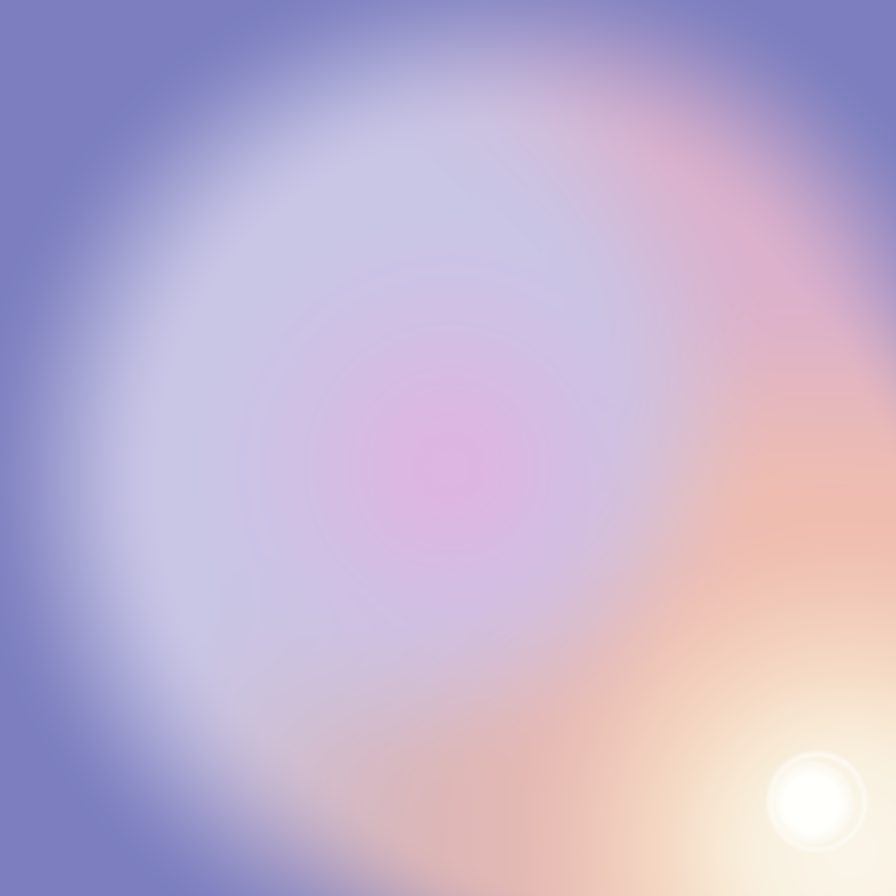
Reproduce this background procedurally as a WebGL 1 fragment shader.

```glsl
precision highp float;
// Soft lilac disc on indigo, with a peach rim and a small white sun in a cream glow.

#define DISC_CENTER vec2(0.562, 0.466)
#define DISC_RADIUS 0.49
#define DISC_BLUR 0.112
#define HAZE_CENTER vec2(0.44, 0.56)
#define WARM_DIRECTION vec2(0.95, -0.31)
#define BLUSH_CENTER vec2(0.502, 0.478)
#define BLUSH_SPREAD 0.028
#define GLOW_CENTER vec2(0.95, 0.05)
#define SUN_CENTER vec2(0.906, 0.104)
#define SUN_RADIUS 0.036
#define HALO_RADIUS 0.057

uniform vec2 u_resolution;

const vec3 INDIGO = vec3(0.485, 0.495, 0.75);
const vec3 LILAC = vec3(0.785, 0.775, 0.90);
const vec3 BLUSH = vec3(0.875, 0.705, 0.88);
const vec3 PINK = vec3(0.86, 0.695, 0.80);
const vec3 DUSK = vec3(0.85, 0.71, 0.72);
const vec3 PEACH = vec3(0.935, 0.74, 0.69);
const vec3 CREAM = vec3(0.97, 0.90, 0.80);
const vec3 IVORY = vec3(0.98, 0.96, 0.91);
const vec3 SUN_WHITE = vec3(1.0, 1.0, 0.99);

// One inside the radius, zero outside, with a soft edge.
float softDisc(float dist, float radius, float blur) {
  return 1.0 - smoothstep(radius - blur, radius + blur, dist);
}

// Peach rim colour: pink towards the top, dusky towards the left.
vec3 rimColor(vec2 p) {
  vec3 low = mix(DUSK, PEACH, smoothstep(0.35, 0.82, p.x));
  return mix(low, PINK, smoothstep(0.42, 0.70, p.y));
}

// Lilac haze with a warm rim on one side and a blush in the middle.
vec3 discColor(vec2 p) {
  vec2 offset = p - HAZE_CENTER;
  float rim = smoothstep(0.20, 0.44, length(offset));
  float side = smoothstep(-0.18, 0.24, dot(offset, WARM_DIRECTION));
  vec3 color = mix(LILAC, rimColor(p), rim * side);
  vec2 fromBlush = p - BLUSH_CENTER;
  return mix(color, BLUSH, 0.9 * exp(-dot(fromBlush, fromBlush) / BLUSH_SPREAD));
}

// White core in a pale halo, whose bright rim opens towards one side.
vec3 addSun(vec3 color, vec2 p) {
  float dist = distance(p, SUN_CENTER);
  float haloDist = distance(p, SUN_CENTER + vec2(0.006, 0.001));
  color = mix(color, IVORY, 0.7 * softDisc(haloDist, HALO_RADIUS, 0.003));
  float ring = softDisc(abs(haloDist - HALO_RADIUS + 0.004), 0.003, 0.002);
  color = mix(color, SUN_WHITE, 0.4 * ring);
  color = mix(color, SUN_WHITE, 0.45 * softDisc(dist, SUN_RADIUS + 0.010, 0.004));
  return mix(color, SUN_WHITE, softDisc(dist, SUN_RADIUS, 0.007));
}

void main() {
  vec2 p = gl_FragCoord.xy / u_resolution;

  // The disc swells towards the sun, hiding the indigo corner.
  float swell = 0.13 * softDisc(distance(p, SUN_CENTER), 0.35, 0.25);
  float disc = softDisc(distance(p, DISC_CENTER) - swell, DISC_RADIUS, DISC_BLUR);
  vec3 color = mix(INDIGO, discColor(p), disc);

  // Cream glow, paler at its heart.
  float glowDist = distance(p, GLOW_CENTER);
  vec3 glow = mix(CREAM, IVORY, softDisc(glowDist, 0.13, 0.12));
  color = mix(color, glow, softDisc(glowDist, 0.245, 0.145));

  gl_FragColor = vec4(addSun(color, p), 1.0);
}
```
